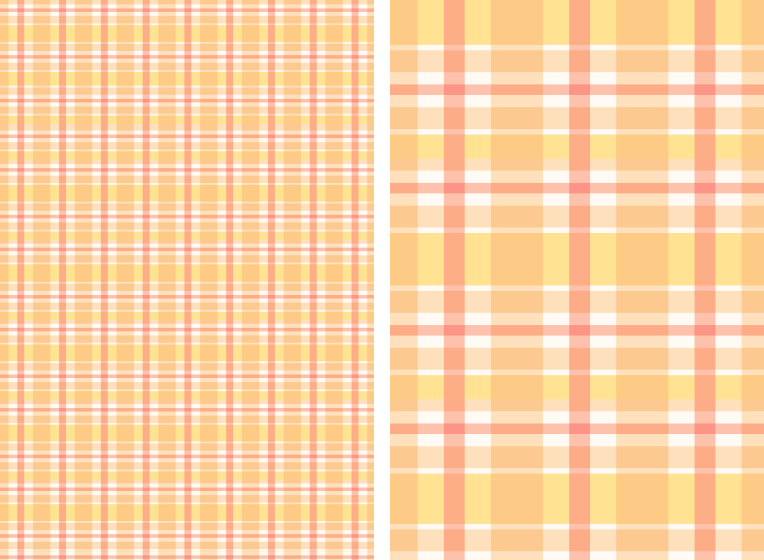
Left, the full canvas; right, a detail of the centre.
A Shadertoy shader for this pattern:

```glsl
// Woven plaid in peach, cream, yellow and coral with unevenly spaced cross stripes.

const vec3 WHITE  = vec3(1.0, 0.992, 0.978);
const vec3 PEACH  = vec3(0.995, 0.888, 0.752);
const vec3 CORAL  = vec3(0.995, 0.762, 0.690);
const vec3 YELLOW = vec3(1.0, 0.895, 0.585);

// Distances between successive coral cross stripes, from the top down.
const float GAPS[16] = float[16](45.0, 64.0, 60.0, 49.0, 46.0, 64.0, 45.0, 65.0,
                                 45.0, 64.0, 46.0, 64.0, 45.0, 64.0, 29.0, 45.0);

// Smooth-edged coverage of the interval from lo to hi.
float band(float x, float lo, float hi, float blur) {
    return clamp((x - lo) / blur + 0.5, 0.0, 1.0)
         * clamp((hi - x) / blur + 0.5, 0.0, 1.0);
}

// Vertical threads: a coral stripe flanked by white, on peach.
vec3 warpColor(float x, float blur) {
    const float period = 57.2;
    float d = abs(mod(x - 28.4 + 0.5 * period, period) - 0.5 * period);
    vec3 color = mix(PEACH, WHITE, band(d, -9.0, 16.7, blur));
    return mix(color, CORAL, band(d, -9.0, 4.75, blur));
}

// Horizontal threads: the gap width decides where the yellow band ends.
vec3 weftColor(float y, float blur) {
    float start = -31.0, gap = GAPS[0];
    for (int i = 0; i < 15; i++) {
        if (y < start + gap) break;
        start += gap;
        gap = GAPS[i + 1];
    }
    float below = y - start;
    float above = gap - below;
    float nearest = min(below, above);
    bool wide = gap > 55.0;

    vec3 color = PEACH;
    float yellowEnd = wide ? gap - 20.5 : 31.5;
    color = mix(color, YELLOW, band(below, 20.5, yellowEnd, blur) * step(40.0, gap));

    // Thin white lines beside the yellow, then the white and coral borders.
    float thinLine = band(wide ? nearest : below, 18.0, 20.5, blur);
    color = mix(color, WHITE, thinLine);
    color = mix(color, WHITE, band(nearest, -9.0, 8.0, blur));
    return mix(color, CORAL, band(nearest, -9.0, 2.4, blur));
}

void mainImage(out vec4 fragColor, in vec2 fragCoord) {
    vec2 uv = fragCoord / iResolution.xy;
    vec2 cloth = vec2(uv.x, 1.0 - uv.y) * vec2(512.0, 768.0);
    vec2 blur = vec2(512.0, 768.0) / iResolution.xy;

    // Crossing threads tint each other; the floor keeps yellow crossings warm.
    vec3 color = warpColor(cloth.x, blur.x) * weftColor(cloth.y, blur.y);
    color.b = max(color.b, 0.53);
    fragColor = vec4(color, 1.0);
}
```
